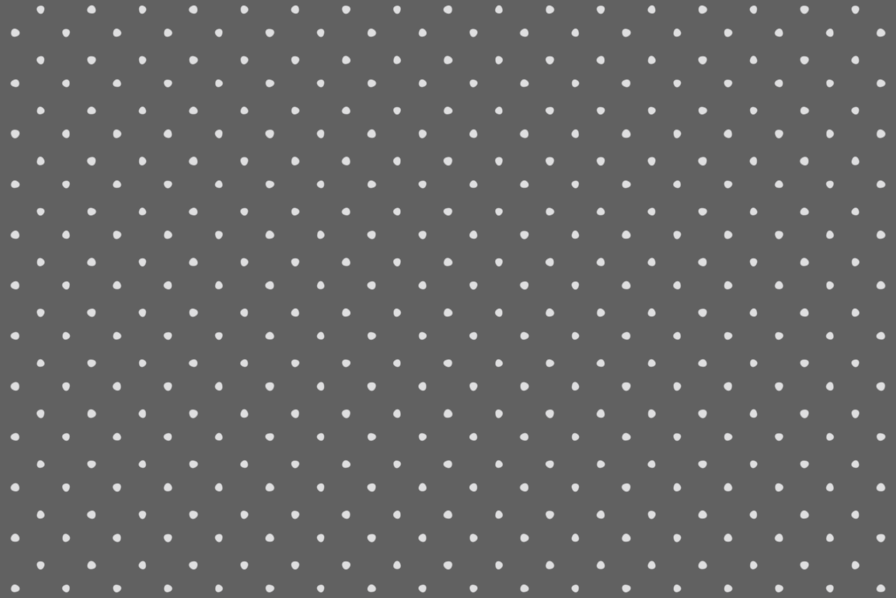
Write a WebGL 2 fragment shader that draws this pattern.

```glsl
#version 300 es
precision highp float;

uniform vec2 u_resolution;
out vec4 outColor;

const vec3 GROUND = vec3(0.38);
const vec3 DOT = vec3(0.875, 0.875, 0.88);

// Lengths are fractions of the canvas height, at a 3:2 aspect
const float ASPECT = 1.5;
const vec2 PITCH = vec2(0.08525, 0.08447);
const vec2 ORIGIN_A = vec2(0.0254, 0.0160);
const vec2 ORIGIN_B = vec2(0.0680, 0.0548);
const float RADIUS = 0.0066;
const float EDGE = 0.0018;

// Dot width varies by column and height by row, in a slow beat
const vec2 BEAT = vec2(2.4, 2.5);
const vec2 PHASE_A = vec2(1.3, 0.3);
const vec2 PHASE_B = vec2(2.0, 1.75);
const vec2 BEAT_DEPTH = vec2(0.09, 0.07);
const float WOBBLE = 0.05;
const float TAU = 6.28319;

float hash(vec2 p) {
    p = fract(p * vec2(0.1031, 0.1137));
    p += dot(p, p.yx + 33.33);
    return fract((p.x + p.y) * p.x * 7.31);
}

// Coverage of one square lattice of slightly uneven dots
float dotLattice(vec2 p, vec2 origin, vec2 phase, float pixel) {
    vec2 q = (p - origin) / PITCH;
    vec2 cell = floor(q + 0.5);
    vec2 d = (q - cell) * PITCH;

    vec2 radii = RADIUS * (1.0 - BEAT_DEPTH * cos(TAU * (cell - phase) / BEAT));
    float angle = atan(d.y, d.x + 1e-6);
    float turn = TAU * hash(cell + 17.0 + origin * 100.0);
    float rim = 1.0 + WOBBLE * sin(3.0 * angle + turn);

    float dist = (length(d / radii) - rim) * RADIUS;
    float blur = max(EDGE, 0.75 * pixel);
    return 1.0 - smoothstep(-blur, blur, dist);
}

void main() {
    vec2 p = gl_FragCoord.xy / u_resolution * vec2(ASPECT, 1.0);
    float pixel = 1.0 / u_resolution.y;

    // Two interleaved lattices
    float cover = max(dotLattice(p, ORIGIN_A, PHASE_A, pixel),
                      dotLattice(p, ORIGIN_B, PHASE_B, pixel));

    outColor = vec4(mix(GROUND, DOT, cover), 1.0);
}
```
